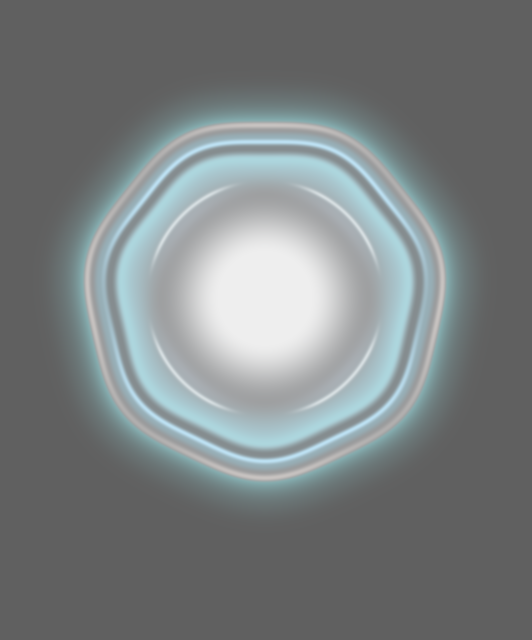
Write a Shadertoy shader that draws this background.

```glsl
// A glowing glass orb on flat grey: a soft white core, four curved glints and
// nested light rings whose outline is gently bent into a seven-sided form.
// Every layer is a bell or a ramp over one warped radius, in canvas heights.

const vec2  CENTER       = vec2(0.498, 0.534); // fraction of the canvas
const float SIDES        = 7.0;
const float BEND         = 0.0052;             // depth of the seven-sided warp
const float EDGE_RADIUS  = 0.2815;
const float RIM_RADIUS   = 0.2755;
const float LINE_RADIUS  = 0.2495;
const float HALO_RADIUS  = 0.2220;
const float GLINT_RADIUS = 0.1830;
const float GLOW_REACH   = 0.024;

const vec3 BACKDROP = vec3(0.378);
const vec3 GLOW     = vec3(0.53, 0.70, 0.71);
const vec3 CORE     = vec3(0.935);
const vec3 SHADE    = vec3(0.62, 0.625, 0.63);
const vec3 AQUA     = vec3(0.66, 0.77, 0.80);
const vec3 GROOVE   = vec3(0.52, 0.55, 0.56);
const vec3 BAND     = vec3(0.59, 0.68, 0.71);
const vec3 HALO     = vec3(0.68, 0.85, 0.88);
const vec3 LINE     = vec3(0.74, 0.88, 0.95);
const vec3 RIM      = vec3(0.80, 0.78, 0.77);
const vec3 GLINT    = vec3(0.87, 0.90, 0.91);

float bell(float x, float width) {
    x /= width;
    return exp(-x * x);
}

// Smooth surface from the shaded centre out to the rim.
vec3 glassBody(float r, float dist) {
    vec3 col = mix(SHADE, AQUA, smoothstep(0.160, 0.212, r));
    col = mix(col, GROOVE, smoothstep(0.224, 0.238, r));
    col = mix(col, BAND, smoothstep(0.241, 0.253, r));
    col = mix(col, SHADE * 0.96, smoothstep(0.257, 0.269, r));
    return mix(col, CORE, 1.0 - smoothstep(0.068, 0.164, dist));
}

void mainImage(out vec4 fragColor, in vec2 fragCoord) {
    vec2 p = (fragCoord - CENTER * iResolution.xy) / iResolution.y;
    float dist = length(p);
    float angle = atan(p.y, p.x + 1e-6);

    // Seven-sided warp: flat side above, corner below, circular at the core.
    float corner = cos(SIDES * (angle + 1.570796));
    float r = dist - BEND * corner * smoothstep(0.17, 0.22, dist);

    // Angular weights: 1 on the diagonals, and 1 towards left and right.
    float diagonal = 0.5 - 0.5 * cos(4.0 * angle);
    float sideways = pow(abs(cos(angle)), 10.0);

    // Outer glow.
    float outside = max(r - EDGE_RADIUS, 0.0);
    float fade = exp(-outside / GLOW_REACH) * (1.0 - smoothstep(0.04, 0.085, outside));
    vec3 background = mix(BACKDROP, GLOW, fade);

    // Rings of light over the glass.
    vec3 col = glassBody(r, dist);
    float haloWidth = r < HALO_RADIUS ? 0.012 : 0.0055;
    col = mix(col, HALO, 0.85 * bell(r - HALO_RADIUS, haloWidth));
    col = mix(col, LINE, (1.0 - 0.75 * sideways) * bell(r - LINE_RADIUS, 0.0042));
    col = mix(col, RIM, (0.92 - 0.45 * diagonal) * bell(r - RIM_RADIUS, 0.0050));

    // Four thin glints with a pale sheen just inside them.
    float sheen = diagonal * bell(dist - GLINT_RADIUS + 0.012, 0.014);
    col = mix(col, vec3(0.69, 0.72, 0.75), 0.55 * sheen);
    float glint = smoothstep(0.05, 0.75, diagonal) * bell(dist - GLINT_RADIUS, 0.0034);
    col = mix(col, GLINT, 0.85 * glint);

    // Soft silhouette.
    float soften = 0.0016 + 1.0 / iResolution.y;
    float inside = 1.0 - smoothstep(-soften, soften, r - EDGE_RADIUS);
    fragColor = vec4(mix(background, col, inside), 1.0);
}
```
